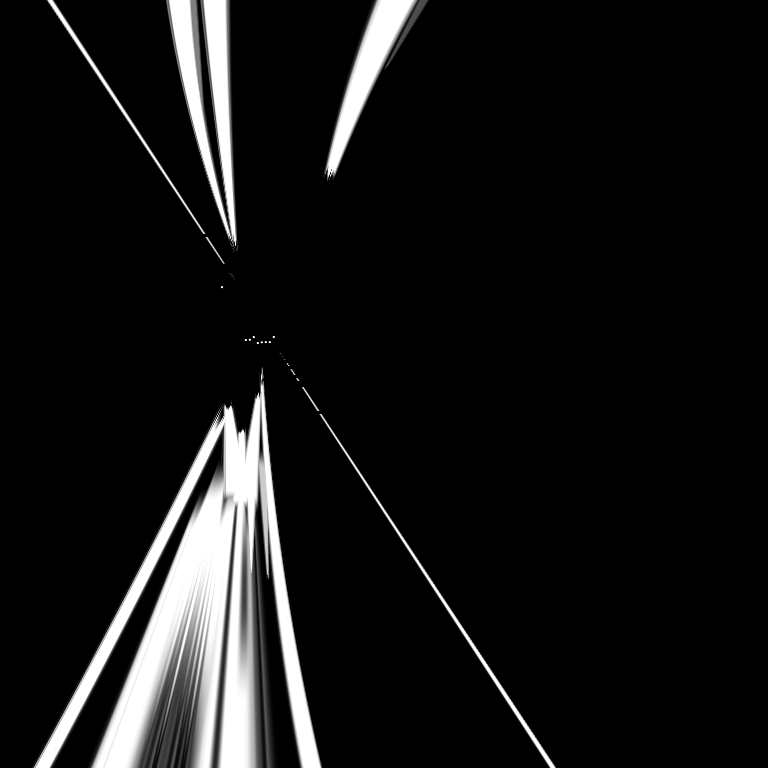
A three.js fragment shader for this background:

```glsl
// Draws white tapered light streaks fanning out of a dark centre on black.
varying vec2 vUv;

const vec3 INK = vec3(0.0);
const vec3 LIGHT = vec3(1.0);
const vec2 FAN_APEX = vec2(0.3216, 0.512);

float hash(float n) {
  return fract(sin(n * 12.9898) * 43758.5453);
}

// Smooth one-dimensional noise, used as fibres across a ray
float fibre(float x) {
  float cell = floor(x);
  float f = fract(x);
  return mix(hash(cell), hash(cell + 1.0), f * f * (3.0 - 2.0 * f));
}

float band(float x, float low, float high, float soft) {
  return smoothstep(low - soft, low + soft, x)
       * (1.0 - smoothstep(high - soft, high + soft, x));
}

// Beam from tip to base; widths are half widths at the two ends
float streak(vec2 p, vec2 tip, vec2 base, vec2 widths, float bend) {
  float t = (p.y - tip.y) / (base.y - tip.y);
  float s = clamp(t, 0.0, 1.2);
  float axis = mix(tip.x, base.x, s) + bend * s * (1.0 - s);
  float halfWidth = mix(widths.x, widths.y, s);
  float across = p.x - axis;
  float soft = 0.0012 + 0.16 * halfWidth;
  float grain = fibre(across / halfWidth * 7.0 + tip.x * 90.0) - 0.5;
  float body = smoothstep(-soft, soft, halfWidth * (1.0 + 0.2 * grain) - abs(across));
  float start = smoothstep(0.0, 0.05, t + 0.07 * grain);
  return body * start * (1.0 - smoothstep(1.0, 1.2, t));
}

// Thin line that breaks into dots close to its tip
float dottedLine(vec2 p, vec2 tip, vec2 base) {
  float t = (p.y - tip.y) / (base.y - tip.y);
  float dots = step(hash(floor(p.y * 256.0)), 0.45 + 3.0 * t);
  return streak(p, tip, base, vec2(0.0007, 0.0037), 0.0) * dots;
}

float dot2d(vec2 p, vec2 centre) {
  return 1.0 - smoothstep(0.0008, 0.002, length(p - centre));
}

// Wide fan of rays with fibrous gaps
float fan(vec2 p, vec2 apex) {
  float depth = max(apex.y - p.y, 0.001);
  float u = (p.x - apex.x) / depth;
  float fine = fibre(u * 110.0);
  float body = band(u + 0.04 * (fine - 0.5), -0.395, 0.055, 0.02);
  float start = smoothstep(0.12, 0.18, depth + 0.08 * (fibre(u * 28.0) - 0.5));
  float wedge = band(u, -0.285, -0.135, 0.03)
              * smoothstep(0.28, 0.47, depth + 0.14 * (fine - 0.5));
  float gap = band(u, -0.092, -0.072, 0.009) * smoothstep(0.11, 0.2, depth);
  float innerGap = band(u, -0.028, 0.004, 0.012)
                 * band(depth, 0.2, 0.36, 0.07);
  float rightShade = smoothstep(-0.01, 0.04, u) * (0.5 + 0.5 * fine);
  float light = body * start * (1.0 - wedge * (1.0 - 0.35 * fine * fine));
  return light * (1.0 - 0.85 * gap) * (1.0 - 0.75 * innerGap) * (1.0 - rightShade);
}

float upperBeams(vec2 p) {
  float v = streak(p, vec2(0.305, 0.674), vec2(0.234, 1.0), vec2(0.001, 0.016), -0.04);
  v = max(v, streak(p, vec2(0.307, 0.671), vec2(0.280, 1.0), vec2(0.002, 0.017), -0.01));
  v = max(v, streak(p, vec2(0.428, 0.768), vec2(0.516, 1.0), vec2(0.006, 0.025), -0.02));
  // Faint side fibres
  v = max(v, 0.5 * streak(p, vec2(0.267, 0.82), vec2(0.250, 1.0), vec2(0.001, 0.006), 0.0));
  return max(v, 0.3 * streak(p, vec2(0.501, 0.909), vec2(0.552, 1.0), vec2(0.001, 0.006), 0.0));
}

float lowerBeams(vec2 p) {
  float v = streak(p, vec2(0.298, 0.475), vec2(0.055, 0.0), vec2(0.008, 0.011), 0.015);
  v = max(v, streak(p, vec2(0.340, 0.525), vec2(0.405, 0.0), vec2(0.0015, 0.013), -0.045));
  // Jagged crest above the fan
  v = max(v, streak(p, vec2(0.297, 0.474), vec2(0.307, 0.362), vec2(0.005, 0.016), 0.0));
  v = max(v, streak(p, vec2(0.337, 0.490), vec2(0.322, 0.355), vec2(0.003, 0.013), 0.0));
  v = max(v, streak(p, vec2(0.315, 0.442), vec2(0.313, 0.350), vec2(0.004, 0.011), 0.0));
  // Spikes that narrow downwards
  v = max(v, streak(p, vec2(0.327, 0.250), vec2(0.327, 0.375), vec2(0.001, 0.007), 0.0));
  return max(v, 0.8 * streak(p, vec2(0.349, 0.245), vec2(0.342, 0.390), vec2(0.001, 0.006), 0.0));
}

float sparks(vec2 p) {
  float v = dot2d(p, vec2(0.289, 0.626));
  for (int i = 0; i < 8; i++) {
    float n = float(i);
    vec2 offset = vec2(n * 0.0052, 0.014 * hash(n + 3.0));
    v = max(v, dot2d(p, vec2(0.320, 0.550) + offset));
  }
  return v;
}

void main() {
  float light = max(upperBeams(vUv), lowerBeams(vUv));
  light = max(light, fan(vUv, FAN_APEX));
  light = max(light, dottedLine(vUv, vec2(0.306, 0.635), vec2(0.065, 1.0)));
  light = max(light, dottedLine(vUv, vec2(0.360, 0.548), vec2(0.720, 0.0)));
  light = max(light, sparks(vUv));
  gl_FragColor = vec4(mix(INK, LIGHT, clamp(light, 0.0, 1.0)), 1.0);
}
```
